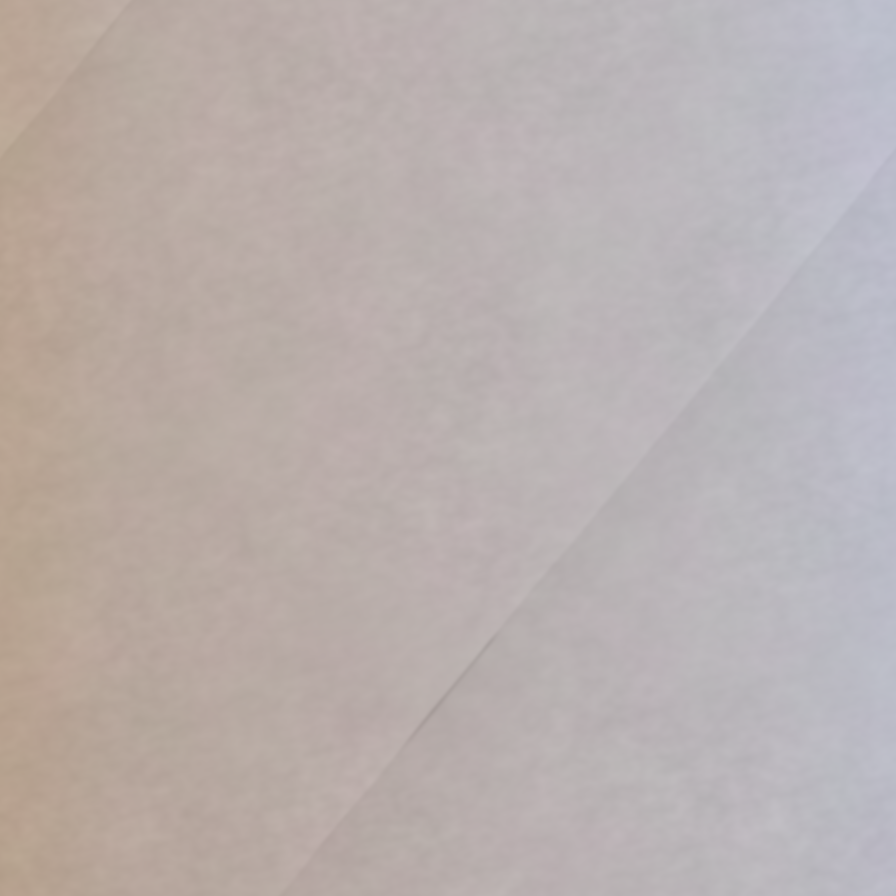
This texture is drawn by a Shadertoy shader. Its source:

```glsl
// Pale matte boards under soft light that shifts from warm (left) to cool (right).
// Two diagonal seams come from one repeated distance; layered gradient noise
// adds the faint fibre mottling and the blotches of tint.

const vec3 WARM = vec3(0.722, 0.662, 0.628);
const vec3 NEUTRAL = vec3(0.730, 0.692, 0.688);
const vec3 COOL = vec3(0.732, 0.722, 0.742);
const vec3 EDGE_TINT = vec3(0.006, -0.004, -0.024);  // extra warmth at far left
const vec3 BLUE_TINT = vec3(0.002, 0.003, 0.022);    // extra blue at far right

const vec2 SEAM_NORMAL = vec2(0.771, -0.637);
const vec2 SEAM_ALONG = vec2(0.637, 0.771);
const float SEAM_OFFSET = 0.241;
const float BOARD_WIDTH = 0.764;
const float SEAM_HALF_WIDTH = 0.0028;
const float SEAM_DARK = 0.030;
const float CRACK_DARK = 0.085;
const float STEP_SHADE = 0.020;
const float LIP_LIGHT = 0.014;

const float GRAIN_SCALE = 62.0;
const float GRAIN_AMOUNT = 0.021;
const float BLOTCH_AMOUNT = 0.014;
const float TINT_AMOUNT = 0.010;

vec2 latticeGradient(vec2 cell) {
    uvec2 q = uvec2(ivec2(cell) + 4096);
    uint h = q.x * 1597334677u ^ q.y * 3812015801u;
    h = (h ^ (h >> 15)) * 2246822519u;
    h ^= h >> 13;
    float angle = float(h & 65535u) * 6.28318 / 65536.0;
    return vec2(cos(angle), sin(angle));
}

float gradientNoise(vec2 p) {
    vec2 i = floor(p);
    vec2 f = p - i;
    vec2 u = f * f * f * (f * (f * 6.0 - 15.0) + 10.0);
    float a = dot(latticeGradient(i), f);
    float b = dot(latticeGradient(i + vec2(1, 0)), f - vec2(1, 0));
    float c = dot(latticeGradient(i + vec2(0, 1)), f - vec2(0, 1));
    float d = dot(latticeGradient(i + vec2(1, 1)), f - vec2(1, 1));
    return mix(mix(a, b, u.x), mix(c, d, u.x), u.y);
}

// Warm to cool light across the canvas
vec3 lightColour(vec2 uv) {
    float x = uv.x + 0.10 * (uv.y - 0.5);
    float t = (x - 0.17) / 0.33;
    vec3 colour = t < 1.0 ? mix(WARM, NEUTRAL, t) : mix(NEUTRAL, COOL, t - 1.0);
    colour += EDGE_TINT * smoothstep(0.16, 0.0, uv.x);
    colour += BLUE_TINT * smoothstep(0.80, 1.05, x);
    return colour + 0.016 * (uv.y - 0.5) * (1.0 - uv.x);
}

// Fine fibres, stretched a little along a shallow diagonal
float fibreGrain(vec2 uv) {
    vec2 p = vec2(uv.x * 0.75 + uv.y * 0.2, uv.y - uv.x * 0.25) * GRAIN_SCALE;
    float patchiness = 0.85 + 0.7 * gradientNoise(uv * 5.0 + 31.0);
    float grain = gradientNoise(p) + 0.5 * gradientNoise(p * 1.9 + 17.0);
    return grain * patchiness + 0.55 * gradientNoise(p * 0.42 + 53.0);
}

// Brightness change from the seams: step, lit lip and dark line
float seamShade(vec2 uv) {
    float along = dot(uv, SEAM_ALONG);
    float wobble = 0.0022 * gradientNoise(vec2(along * 9.0, 3.5));
    float across = dot(uv, SEAM_NORMAL) - SEAM_OFFSET + wobble;
    float board = floor(across / BOARD_WIDTH + 0.5);
    float d = across - board * BOARD_WIDTH;

    float below = smoothstep(-0.003, 0.004, d);
    float shadow = below * exp(-max(d, 0.0) / 0.07);
    float lip = (1.0 - below) * exp(min(d, 0.0) / 0.022);

    // The open crack lies on one stretch of the main seam
    float mainSeam = 1.0 - step(0.5, abs(board));
    float crack = smoothstep(0.40, 0.46, along) * smoothstep(0.59, 0.56, along) * mainSeam;
    float wear = 0.45 + 0.8 * gradientNoise(vec2(along * 14.0, 8.3 + board));
    wear *= 1.0 - 0.75 * mainSeam * smoothstep(0.62, 0.72, along)
                      * smoothstep(1.18, 1.02, along);
    float line = exp(-d * d / (SEAM_HALF_WIDTH * SEAM_HALF_WIDTH));
    float dark = SEAM_DARK * max(wear, 0.0) + CRACK_DARK * crack * (0.5 + 0.5 * wear);
    return LIP_LIGHT * lip - STEP_SHADE * shadow - dark * line;
}

void mainImage(out vec4 fragColor, in vec2 fragCoord) {
    vec2 uv = fragCoord / iResolution.xy;
    vec3 colour = lightColour(uv);

    // Surface mottling
    float blotch = gradientNoise(uv * 7.0 + 11.0) + 0.6 * gradientNoise(uv * 17.0 + 5.0);
    colour += GRAIN_AMOUNT * fibreGrain(uv) + BLOTCH_AMOUNT * blotch;

    // Pink and green drift of hue
    float tint = gradientNoise(uv * 9.0 + 71.0) + 0.7 * gradientNoise(uv * 24.0 + 43.0);
    colour += TINT_AMOUNT * tint * vec3(0.7, -0.6, 0.4);

    colour += seamShade(uv);
    fragColor = vec4(clamp(colour, 0.0, 1.0), 1.0);
}
```
